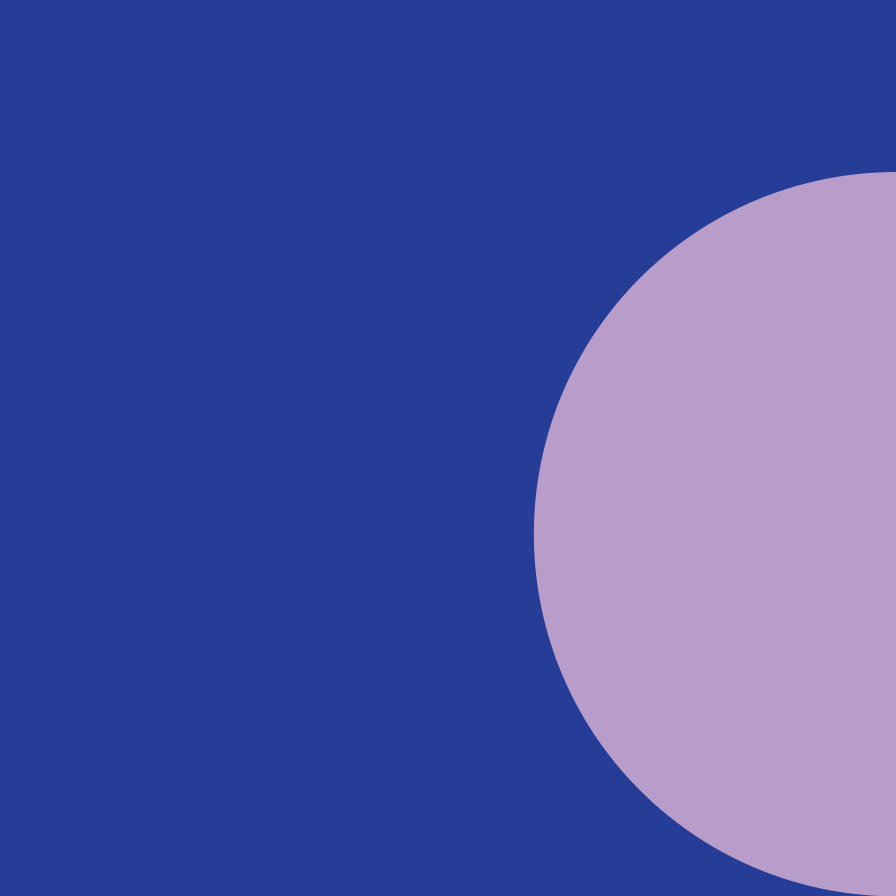
A WebGL 2 fragment shader for this background:

```glsl
#version 300 es
precision highp float;

uniform vec2 u_resolution;
out vec4 fragColor;

const vec3 BACKGROUND_BLUE = vec3(0.145, 0.239, 0.592);
const vec3 DISC_LILAC = vec3(0.722, 0.612, 0.788);
const vec2 DISC_CENTER = vec2(1.0, 0.4038);
const float DISC_RADIUS = 0.4042;

float circleDistance(vec2 point, vec2 center, float radius) {
    return length(point - center) - radius;
}

void main() {
    // Canvas units, with one pixel as the edge width
    vec2 uv = gl_FragCoord.xy / u_resolution;
    float pixel = 1.0 / min(u_resolution.x, u_resolution.y);

    // Flat disc cut by the right border
    float disc = circleDistance(uv, DISC_CENTER, DISC_RADIUS);
    float coverage = clamp(0.5 - disc / pixel, 0.0, 1.0);

    fragColor = vec4(mix(BACKGROUND_BLUE, DISC_LILAC, coverage), 1.0);
}
```
